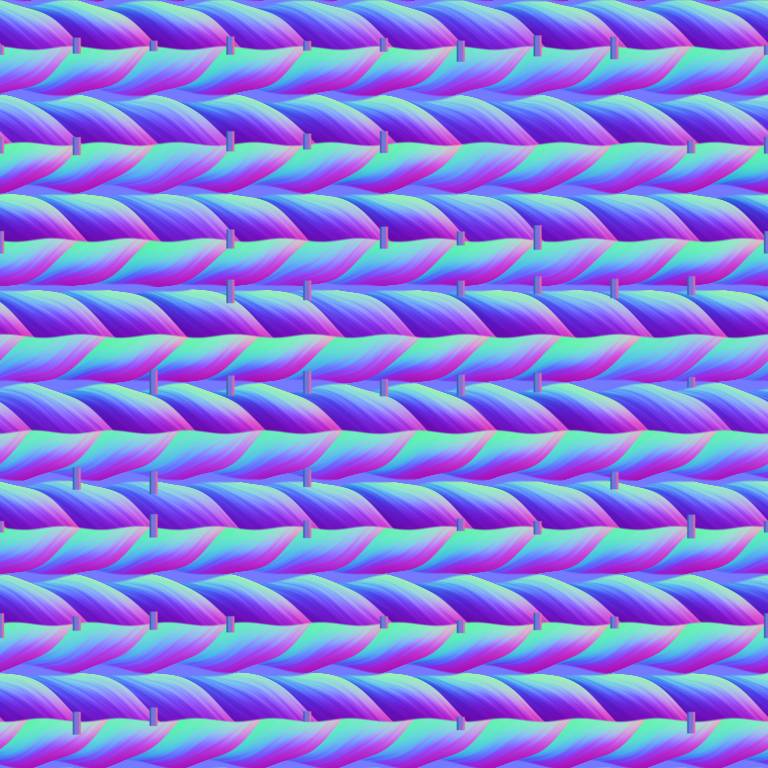
A three.js fragment shader for this texture map:

```glsl
// Tangent-space normal map of sideways knitting: 10 stitches across, 8 braided rows.
// Each row mirrors overlapping leaf-shaped strands about a seam; layered sines add
// fibres, hashes vary each strand, and thin cross threads show in some of the gaps.
varying vec2 vUv;

const vec2 REPEATS = vec2(10.0, 8.0);
const float TAU = 6.2831853;

float hash(vec2 cell, float seed) {
  return fract(sin(dot(cell, vec2(12.99, 78.23)) + seed * 37.7) * 4375.85);
}

vec3 encodeNormal(vec2 slope) {
  return normalize(vec3(slope, 0.64)) * 0.5 + 0.5;
}

// Horizontal distance from the tip to the curved outer edge at height t.
float edgeReach(float t) {
  float t2 = t * t;
  return 0.6 * t + 0.45 * t2 * t2 * t2;
}

// Fine ridges that fan out from the strand tip.
float fibres(float across, float along, float phase) {
  float q = across / (0.65 + 0.3 * along);
  float bend = 0.6 * sin(along * 5.0 + phase);
  return 0.5 * sin(q * 31.0 + bend + phase)
       + 0.3 * sin(q * 57.0 - bend * 2.0 + phase * 2.3)
       + 0.2 * sin(q * 103.0 + along * 4.0 + phase * 3.1);
}

// Rounded strand: across is 0 at its outer edge, along is 0 at its tip.
vec3 strandColour(float across, float along, float t, float side, vec2 id) {
  float strength = mix(0.72, 1.2, hash(id, 2.0));
  float roll = 1.95 * (t - 0.48) + 1.1 * (0.38 - across);
  float tip = exp(-4.0 * max(along, 0.0));
  float lean = 0.3 - 0.68 * across + 0.65 * tip;
  lean += side < 0.0 ? 0.22 * smoothstep(0.0, 0.8, roll) : 0.0;
  vec2 slope = vec2(lean, side * roll) * strength;
  float ridge = fibres(across, along, TAU * hash(id, 3.0));
  float fade = smoothstep(0.0, 0.12, across) * (0.6 + 0.4 * tip);
  slope += vec2(0.16, 0.22 * side) * ridge * fade;
  return encodeNormal(slope);
}

// One half row: t runs from the seam (0) to the outer border (1).
vec3 strandRow(float x, float t, float row, float side, vec3 base) {
  float middle = step(abs(row - 3.5), 1.0);
  float last = step(row, 0.5) * step(side, 0.0);
  float shift = 0.05 + 0.04 * side + 0.4 * max(middle, last);
  float first = floor(x - shift);
  vec3 colour = base;
  // Paint from right to left, so each strand covers the next one.
  for (int i = 0; i < 4; i++) {
    float k = first + 3.0 - float(i);
    vec2 id = vec2(mod(k, REPEATS.x), row * 2.0 + side);
    float along = k + shift + 0.16 * (hash(id, 1.0) - 0.5) - x;
    float across = along - edgeReach(t);
    float top = 1.01 - 0.2 * max(along - 1.0, 0.0) - t;
    float mask = smoothstep(-0.015, 0.02, across) * smoothstep(-0.03, 0.03, top);
    colour = mix(colour, strandColour(across, along, t, side, id), mask);
  }
  return colour;
}

// Small upright thread with a cool left edge and a warm right edge.
vec3 crossThread(vec2 p, vec3 base) {
  float level = floor(p.y * 2.0 + 0.5) * 0.5;
  float middle = step(abs(level - 4.0), 1.1);
  float allowed = abs(middle - 2.0 * fract(level));
  vec2 id = vec2(mod(floor(p.x + 0.5), REPEATS.x), level);
  vec2 q = vec2(fract(p.x + 0.5) - 0.5, p.y - level);
  q.y += 0.08 * (hash(id, 5.0) - 0.5);
  float halfHeight = mix(0.05, 0.13, hash(id, 6.0));
  float mask = smoothstep(0.065, 0.04, abs(q.x))
             * smoothstep(halfHeight + 0.01, halfHeight - 0.01, abs(q.y));
  vec3 colour = mix(vec3(0.18, 0.4, 0.65), vec3(0.47, 0.45, 0.87),
                    smoothstep(-0.045, -0.02, q.x));
  colour = mix(colour, vec3(0.88, 0.42, 0.65), smoothstep(0.015, 0.04, q.x));
  return mix(base, colour, mask * allowed * step(0.35, hash(id, 4.0)));
}

void main() {
  vec2 p = vUv * REPEATS;

  // Gentle sag of the rows.
  float sag = 0.018 * sin(TAU * (p.x + p.y * 0.375));
  float y = p.y + sag;
  float row = mod(floor(y), REPEATS.y);
  float t = 2.0 * fract(y) - 1.0;

  // Two mirrored halves meet at the seam over a flat ground.
  vec3 ground = encodeNormal(vec2(-0.06, -0.03));
  vec3 lower = strandRow(p.x, -t, row, -1.0, ground);
  vec3 upper = strandRow(p.x, t, row, 1.0, ground);
  vec3 colour = mix(lower, upper, smoothstep(-0.03, 0.03, t));

  gl_FragColor = vec4(crossThread(p, colour), 1.0);
}
```
